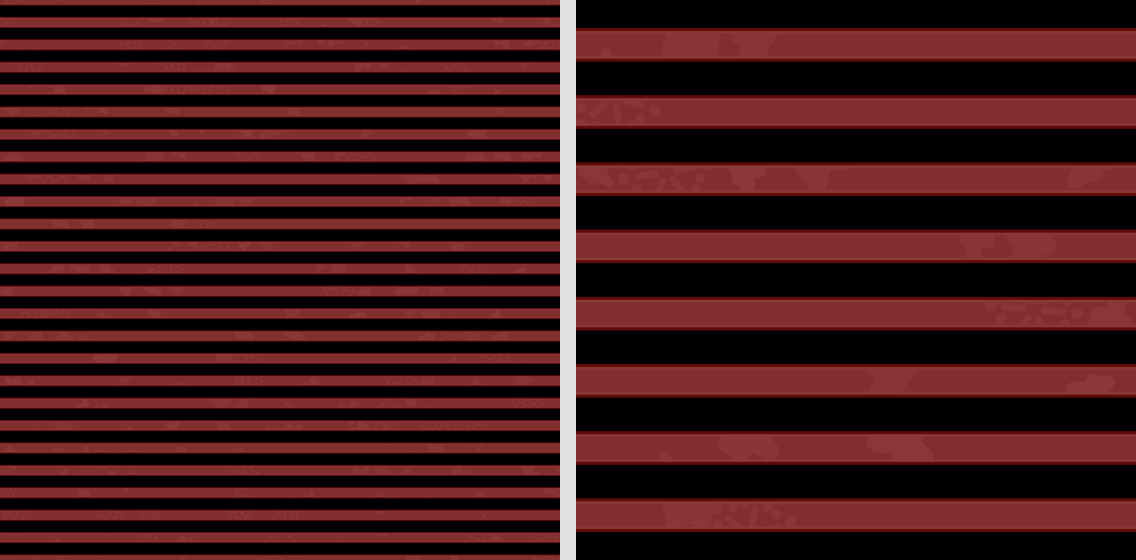
Left: the whole. Right: its middle third, enlarged.
A Shadertoy shader for this pattern:

```glsl
#define STRIPES 25.0
#define BAND_HALF 0.25
#define RIM_WIDTH 0.045
#define SHEEN_WIDTH 0.042
#define SPOT_CELLS 24.0
#define SPOT_DENSITY 0.42
#define FLAKE_SHARE 0.22
#define BLACK vec3(0.0, 0.0, 0.01)
#define RIM_RED vec3(0.38, 0.04, 0.04)
#define BODY_RED vec3(0.51, 0.18, 0.18)
#define PALE_RED vec3(0.55, 0.22, 0.22)

const float PI = 3.14159;

vec3 hash3(vec2 p) {
    vec3 q = fract(p.xyx * vec3(0.1031, 0.1030, 0.0973));
    q += dot(q, q.yxz + 33.33);
    return fract((q.xxy + q.yzz) * q.zyx);
}

// Coverage of the region where d is negative
float fill(float d, float pixel) {
    return 1.0 - smoothstep(-0.6 * pixel, 0.6 * pixel, d);
}

// Angular worn patch with uneven lobes
float patchDistance(vec2 p, vec3 rnd) {
    float a = atan(p.y, p.x);
    float lobes = 1.0 + 0.25 * sin(3.0 * a + 6.3 * rnd.x) + 0.18 * sin(5.0 * a + 6.3 * rnd.y);
    return length(p) - mix(0.2, 0.42, rnd.z) * lobes;
}

// Six broken arms, each with a side branch and a loose tip
float flakeDistance(vec2 p, vec3 rnd) {
    float sector = PI / 3.0;
    float a = abs(mod(atan(p.y, p.x) + rnd.x * sector, sector) - 0.5 * sector);
    vec2 q = length(p) * vec2(cos(a), sin(a));
    float arm = length(vec2(max(abs(q.x - 0.28) - 0.13, 0.0), q.y)) - 0.05;
    float branch = length(q - vec2(0.46, 0.17)) - 0.07;
    float tip = length(q - vec2(0.62, 0.0)) - 0.08;
    return min(arm, min(branch, tip));
}

// Scattered pale wear on a wrapping grid of cells
float wear(vec2 uv, float pixel) {
    vec2 p = uv * SPOT_CELLS;
    vec2 cell = floor(p);
    float amount = 0.0;
    for (int j = -1; j <= 1; j++) {
        for (int i = -1; i <= 1; i++) {
            vec2 id = cell + vec2(i, j);
            vec2 key = mod(id, SPOT_CELLS);
            vec3 place = hash3(key + 7.0);
            vec3 form = hash3(key + 91.0);
            if (place.z > SPOT_DENSITY) continue;
            vec2 local = p - id - 0.5 - 0.5 * (place.xy - 0.5);
            bool isFlake = place.z < SPOT_DENSITY * FLAKE_SHARE;
            float d = isFlake ? flakeDistance(local, form) : patchDistance(local, form);
            float strength = isFlake ? 0.75 : mix(0.65, 1.0, form.x);
            amount = max(amount, strength * fill(d, 1.5 * pixel * SPOT_CELLS));
        }
    }
    return amount;
}

void mainImage(out vec4 fragColor, in vec2 fragCoord) {
    vec2 uv = fragCoord / iResolution.xy;
    float pixel = 1.0 / iResolution.y;

    // Distance from the nearest band centre, in stripe periods
    float d = abs(fract(uv.y * STRIPES + 0.5) - 0.5);
    float aa = pixel * STRIPES;
    float rimInner = BAND_HALF - RIM_WIDTH;

    // Worn body, pale sheen lines, dark rims, black gaps
    vec3 color = mix(BODY_RED, PALE_RED, wear(uv, pixel));
    float sheen = 1.0 - fill(d - rimInner + SHEEN_WIDTH, aa);
    color = mix(color, PALE_RED, 0.85 * sheen);
    color = mix(RIM_RED, color, fill(d - rimInner, aa));
    color = mix(BLACK, color, fill(d - BAND_HALF, aa));

    fragColor = vec4(color, 1.0);
}
```
